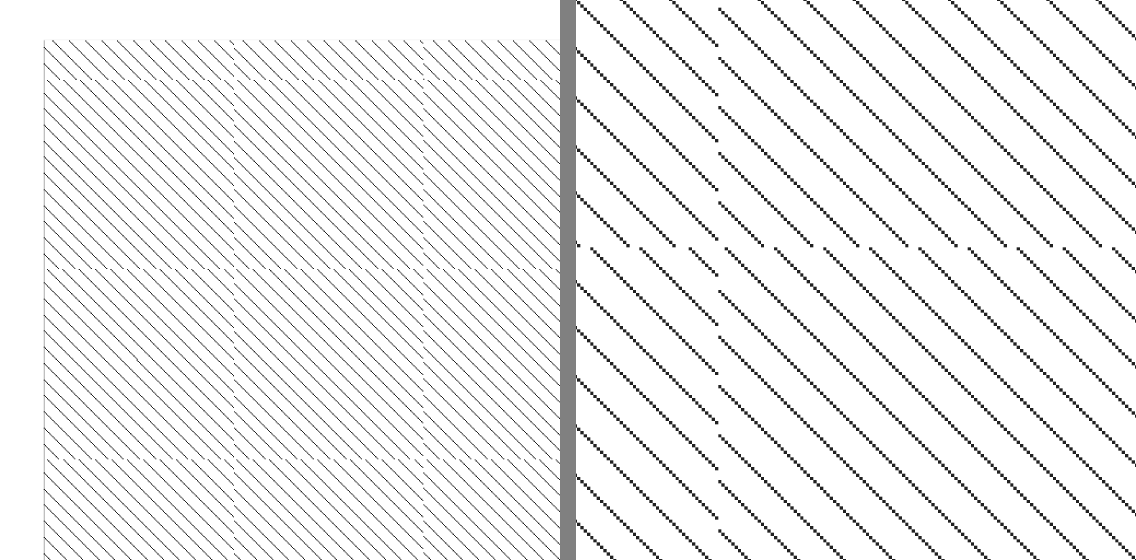
Left: the whole. Right: its middle third, enlarged.
A Shadertoy shader for this pattern:

```glsl
const vec3 PAPER = vec3(1.0);
const vec3 INK = vec3(0.13);

// Ink amount of the diagonal hatch; every tile restarts the same lines
float hatch(vec2 cell) {
    vec2 local = mod(cell + 0.5 - vec2(40.0, 72.7), 173.7);
    float spacing = 14.73;
    float diagonal = local.x - local.y - 2.9;
    float offset = mod(diagonal + 0.5 * spacing, spacing) - 0.5 * spacing;
    return step(-0.5, offset) * (1.0 - step(0.5, offset));
}

// Hatched sheet with blank margins at the left and top
vec3 sheet(vec2 cell) {
    if (cell.x < 40.0 || cell.y < 36.0) return PAPER;

    // Faint top edge and grey left edge
    if (cell.y < 37.0) return vec3(0.96);
    vec3 ground = cell.x < 41.0 ? vec3(0.75) : PAPER;

    return mix(ground, INK, hatch(cell));
}

void mainImage(out vec4 fragColor, in vec2 fragCoord) {
    const int SAMPLES = 3;
    vec3 color = vec3(0.0);

    // Average subsamples to smooth the stepped lines at any size
    for (int j = 0; j < SAMPLES; j++) {
        for (int i = 0; i < SAMPLES; i++) {
            vec2 jitter = (vec2(i, j) + 0.5) / float(SAMPLES) - 0.5;
            vec2 uv = (fragCoord + jitter) / iResolution.y;
            uv.y = 1.0 - uv.y;
            color += sheet(floor(uv * 512.0));
        }
    }
    fragColor = vec4(color / float(SAMPLES * SAMPLES), 1.0);
}
```
